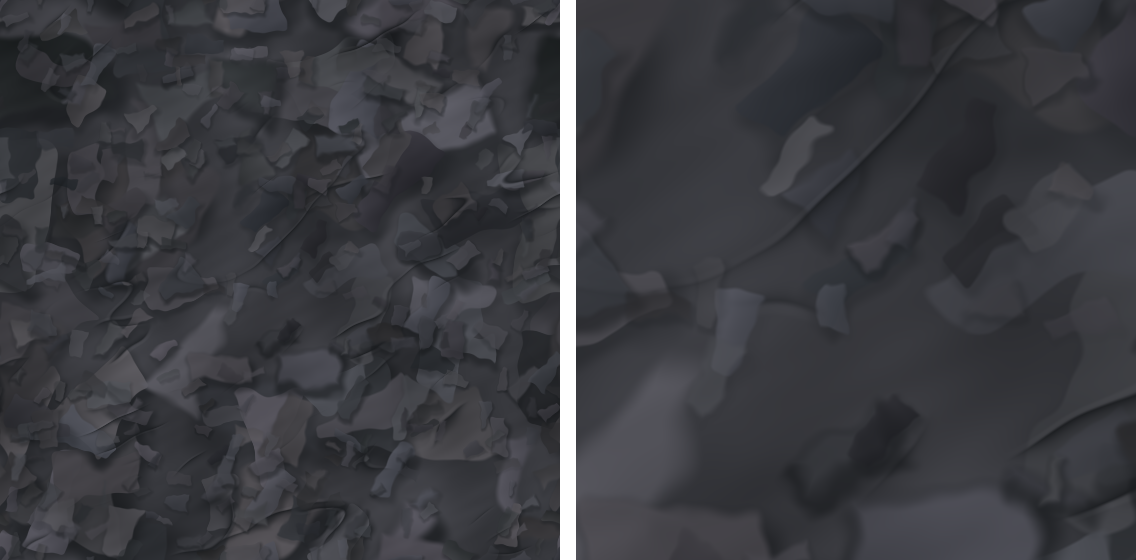
Left: the whole. Right: its middle third, enlarged.
Reproduce this texture procedurally as a WebGL 1 fragment shader.

```glsl
precision highp float;
// Dark painted rock that tiles: tapered slabs with tight shadows are
// composited from large to small, then crossed by slanted cracks and veins.
// All cells and gradient noise wrap over the unit square.
uniform vec2 u_resolution;

#define TILT 0.6
#define TILT_SPREAD 2.3
#define EDGE_WARP 0.17
#define EDGE_BLUR 0.002
#define SHADOW_DEPTH 0.85
#define SHADOW_REACH 0.12
#define CRACK_DEPTH 0.85
#define VEIN_LIGHT 0.018
#define TINT_AMOUNT 0.018
#define CONTRAST 1.27
#define DARK_ROCK vec3(0.115, 0.121, 0.132)
#define LIGHT_ROCK vec3(0.292, 0.290, 0.313)

vec4 hash4(vec2 id, float seed) {
  vec4 h = fract(vec4(id.xyx, seed + id.y) * vec4(0.1031, 0.1030, 0.0973, 0.1099) + seed * 0.137);
  h += dot(h, h.wzxy + 33.33);
  return fract((h.xxyz + h.yzzw) * h.zywx);
}

vec2 wrapCell(vec2 cell, vec2 period) {
  return floor(mod(cell + 0.5, period));
}

float cornerSlope(vec2 cell, vec2 offset, vec2 period, float seed) {
  float angle = 6.2832 * hash4(wrapCell(cell, period), seed).x;
  return dot(vec2(cos(angle), sin(angle)), offset);
}

// Gradient noise that repeats after a whole number of cells
float gradientNoise(vec2 q, vec2 period, float seed) {
  vec2 c = floor(q), f = q - c;
  vec2 s = f * f * f * (f * (f * 6.0 - 15.0) + 10.0);
  vec2 e = vec2(1.0, 0.0);
  float low = mix(cornerSlope(c, f, period, seed), cornerSlope(c + e, f - e, period, seed), s.x);
  float high = mix(cornerSlope(c + e.yx, f - e.yx, period, seed),
                   cornerSlope(c + 1.0, f - 1.0, period, seed), s.x);
  return mix(low, high, s.y);
}

float noiseAt(vec2 p, float cells, float seed) {
  return gradientNoise(p * cells, vec2(cells), seed);
}

// Noise stretched along the slant of the rock
float slantedNoise(vec2 p, vec2 cells, float seed) {
  return gradientNoise(vec2(p.x + p.y, 2.0 * p.y - p.x) * cells, cells, seed);
}

// Signed distance to a slab that narrows along its length
float slabDistance(vec2 l, vec2 halfSize, float taper) {
  float width = halfSize.y * (1.0 + taper * clamp(l.x / halfSize.x, -1.0, 1.0));
  vec2 d = abs(l) - vec2(halfSize.x, width) + 0.06;
  return length(max(d, 0.0)) + min(max(d.x, d.y), 0.0) - 0.06;
}

// One layer of scattered slabs, each laid over its own shadow
vec3 paintSlabs(vec3 color, vec2 p, float cells, float density, float opacity, float seed) {
  vec2 warp = vec2(noiseAt(p, cells * 2.0, seed + 1.0), noiseAt(p, cells * 2.0, seed + 2.0));
  warp += 0.3 * vec2(noiseAt(p, cells * 5.0, seed + 3.0), noiseAt(p, cells * 5.0, seed + 4.0));
  vec2 q = p * cells + EDGE_WARP * warp;
  float sharp = cells * max(EDGE_BLUR, 1.0 / u_resolution.y);
  for (int j = -1; j <= 1; j++) {
    for (int i = -1; i <= 1; i++) {
      vec2 cell = floor(q) + vec2(float(i), float(j));
      vec2 id = wrapCell(cell, vec2(cells));
      vec4 place = hash4(id, seed + 5.0);
      vec4 look = hash4(id, seed + 6.0);
      vec4 paint = hash4(id, seed + 7.0);
      float strength = opacity * step(look.y, density);

      float angle = TILT + TILT_SPREAD * (place.z - 0.5);
      float c = cos(angle), s = sin(angle);
      mat2 turn = mat2(c, -s, s, c);
      vec2 l = turn * (q - cell - place.xy);
      float halfLength = mix(0.35, 0.6, place.w);
      vec2 halfSize = halfLength * vec2(1.0, mix(0.28, 0.62, look.x));
      float taper = 1.1 * (look.z - 0.5);
      float d = slabDistance(l, halfSize, taper);
      float shade = slabDistance(l + turn * vec2(-0.04, 0.09), halfSize, taper);

      float shadow = smoothstep(SHADOW_REACH, -0.05, shade) * paint.w;
      color = mix(color, DARK_ROCK, strength * SHADOW_DEPTH * shadow);

      float soft = sharp + 0.15 * pow(look.w, 4.0);
      float cover = smoothstep(sharp * 0.5, -soft, d);
      float tone = sqrt(paint.x) + 0.35 * (paint.y - 0.5) * l.y / halfSize.y;
      vec3 tint = TINT_AMOUNT * (vec3(paint.z, 0.5, paint.y) - 0.5);
      vec3 rock = mix(DARK_ROCK, LIGHT_ROCK, clamp(tone, 0.0, 1.0)) + tint;
      color = mix(color, rock, strength * cover);
    }
  }
  return color;
}

// Short slanted cracks: sharp on one side, fading on the other, pale rim
vec3 carveCracks(vec3 color, vec2 p, vec2 cells, float seed) {
  float n = slantedNoise(p, cells, seed) + 0.09 * noiseAt(p, 17.0, seed + 1.0);
  float mask = smoothstep(0.08, 0.4, noiseAt(p, 7.0, seed + 2.0));
  float line = smoothstep(-0.02, 0.0, n) * exp(-max(n, 0.0) * mix(60.0, 18.0, mask));
  float rim = smoothstep(-0.055, -0.035, n) * smoothstep(-0.012, -0.028, n);
  return mix(color, DARK_ROCK, CRACK_DEPTH * mask * line) + VEIN_LIGHT * mask * rim;
}

void main() {
  vec2 p = gl_FragCoord.xy / u_resolution;
  vec3 color = mix(DARK_ROCK, LIGHT_ROCK, 0.5 + 0.4 * noiseAt(p, 5.0, 3.0));

  // Slabs from boulders down to brush dabs
  color = paintSlabs(color, p, 4.0, 1.0, 1.0, 11.0);
  color = paintSlabs(color, p, 6.0, 0.75, 0.92, 23.0);
  color = paintSlabs(color, p, 9.0, 0.5, 0.85, 37.0);
  color = carveCracks(color, p, vec2(2.0, 3.0), 51.0);
  color = paintSlabs(color, p, 15.0, 0.45, 0.75, 67.0);
  color = paintSlabs(color, p, 25.0, 0.3, 0.55, 83.0);
  color = carveCracks(color, p, vec2(3.0, 5.0), 97.0);

  // Clouding and fine brush streaks
  color *= 1.0 + 0.22 * noiseAt(p, 6.0, 5.0) + 0.08 * slantedNoise(p, vec2(9.0, 19.0), 9.0);
  color = vec3(0.217, 0.218, 0.239) + CONTRAST * (color - vec3(0.2, 0.2, 0.218));
  gl_FragColor = vec4(color, 1.0);
}
```
